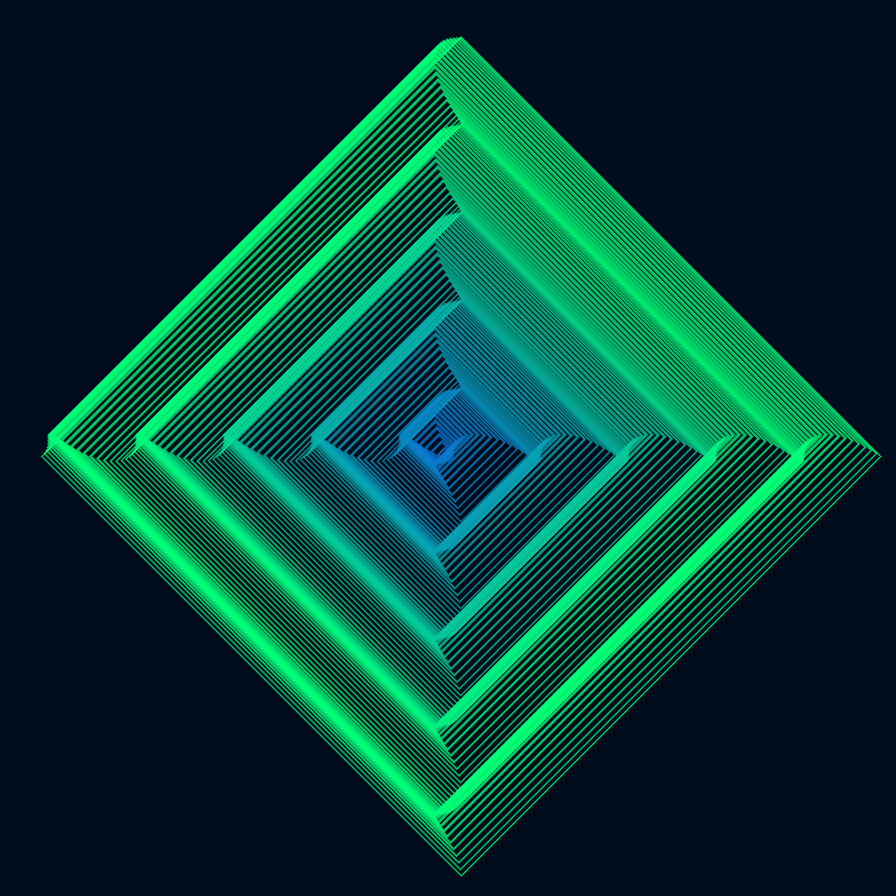
A WebGL 2 fragment shader for this background:

```glsl
#version 300 es
precision highp float;
// Nested diamond outlines whose shared centre sways on a slanted ellipse.
// Each outline is a translucent stroke from an L1 distance; where the sway
// cancels the growth, strokes crowd together into bright ridges.

#define RING_COUNT 120
#define RING_STEP 0.0039    // growth of the half diagonal per ring
#define SWAY 0.015          // reach of the centre's drift
#define SWAY_RATE 0.25      // phase advance per ring
#define SWAY_START 2.85     // phase before the first ring
#define SWAY_LAG 0.75       // delay of the vertical drift
#define STROKE 0.0025       // mean line width
#define STROKE_SWING 0.0010 // change of width along the sway
#define INK 0.78            // opacity of one stroke

uniform vec2 u_resolution;
out vec4 fragColor;

const vec3 NIGHT = vec3(0.0, 0.047, 0.11);
const vec3 CORE_BLUE = vec3(0.04, 0.43, 0.84);
const vec3 RIM_GREEN = vec3(0.0, 1.0, 0.47);

// Signed distance to a diamond with the given half diagonal.
float diamond(vec2 p, float halfDiagonal) {
    return (abs(p.x) + abs(p.y) - halfDiagonal) * 0.70710678;
}

// Share of a pixel covered by a stroke, also right for very thin lines.
float strokeCoverage(float d, float width, float pixel) {
    float inner = clamp((d - 0.5 * width) / pixel + 0.5, 0.0, 1.0);
    float outer = clamp((d + 0.5 * width) / pixel + 0.5, 0.0, 1.0);
    return outer - inner;
}

void main() {
    float pixel = 1.0 / min(u_resolution.x, u_resolution.y);
    vec2 p = (gl_FragCoord.xy - 0.5 * u_resolution) * pixel;
    vec3 color = NIGHT;

    // Layer the rings from the core to the rim.
    for (int i = 1; i <= RING_COUNT; i++) {
        float ring = float(i);
        float phase = ring * SWAY_RATE + SWAY_START;
        vec2 centre = SWAY * vec2(sin(phase), -sin(phase - SWAY_LAG));
        float width = STROKE - STROKE_SWING * sin(phase);
        float d = diamond(p - centre, ring * RING_STEP);

        float blend = min(1.3 * ring / float(RING_COUNT), 1.0);
        vec3 tint = mix(CORE_BLUE, RIM_GREEN, blend);
        color = mix(color, tint, INK * strokeCoverage(d, width, pixel));
    }

    fragColor = vec4(color, 1.0);
}
```
